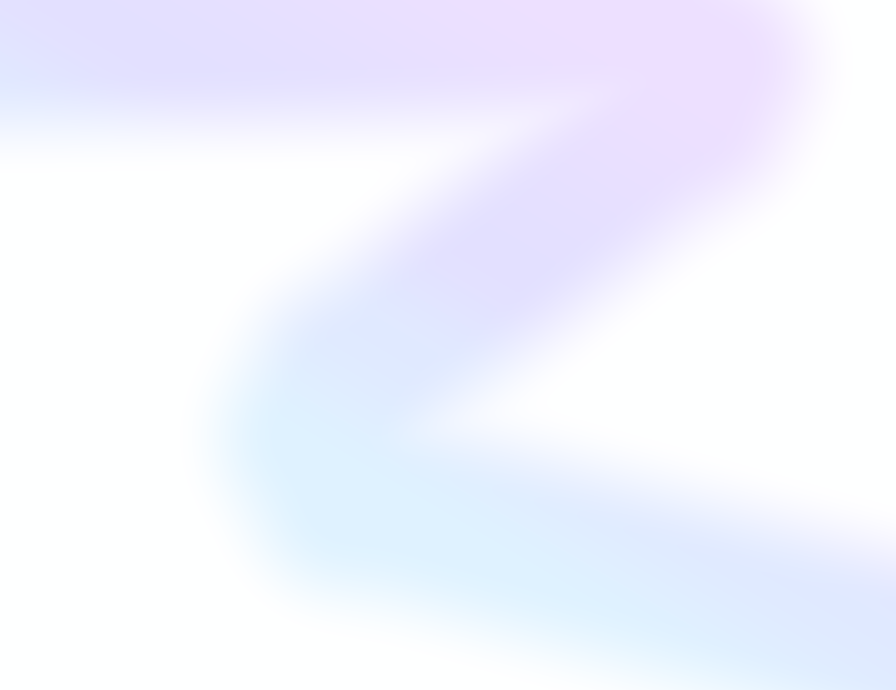
Write a Shadertoy shader that draws this background.

```glsl
float segmentDistance(vec2 p, vec2 a, vec2 b) {
    vec2 ab = b - a;
    float t = clamp(dot(p - a, ab) / dot(ab, ab), 0.0, 1.0);
    return length(p - a - t * ab);
}

// Smooth union of the strokes along the folded centre line
float ribbonDistance(vec2 p) {
    vec2 path[8] = vec2[8](
        vec2(-0.17, 0.94), vec2(0.945, 0.963), vec2(1.03, 0.907), vec2(1.0, 0.84),
        vec2(0.507, 0.451), vec2(0.463, 0.367), vec2(0.507, 0.282), vec2(1.35, 0.046));
    float blend = 0.014;
    float sum = 0.0;
    for (int i = 0; i < 7; i++) {
        sum += exp(-segmentDistance(p, path[i], path[i + 1]) / blend);
    }
    return -blend * log(max(sum, 1e-30));
}

// Slanted gradient: pink, lavender, periwinkle, pale cyan
vec3 ribbonColor(vec2 p) {
    float slant = 1.0 - p.y - 0.59 * p.x;
    vec3 pink = vec3(0.93, 0.88, 1.0);
    vec3 lavender = vec3(0.89, 0.88, 1.0);
    vec3 periwinkle = vec3(0.88, 0.915, 1.0);
    vec3 cyan = vec3(0.875, 0.95, 1.0);
    vec3 color = mix(pink, lavender, smoothstep(-0.5, -0.03, slant));
    color = mix(color, periwinkle, smoothstep(-0.03, 0.16, slant));
    return mix(color, cyan, smoothstep(0.16, 0.405, slant));
}

void mainImage(out vec4 fragColor, in vec2 fragCoord) {
    vec2 p = fragCoord / iResolution.y;

    // Wide, soft edge over a white ground
    float coverage = 1.0 - smoothstep(0.05, 0.205, ribbonDistance(p));
    vec3 color = mix(vec3(0.998, 0.999, 1.0), ribbonColor(p), coverage);
    fragColor = vec4(color, 1.0);
}
```
